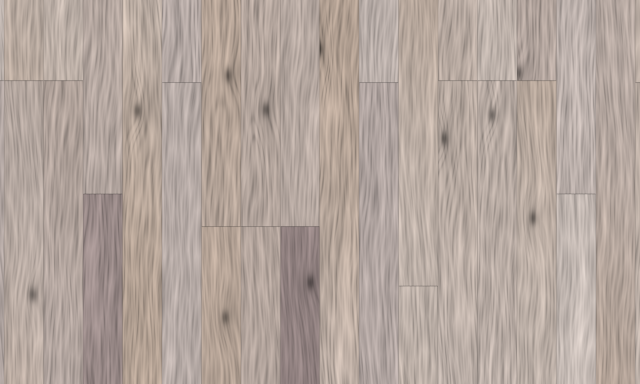
This texture is drawn by a Shadertoy shader. Its source:

```glsl
// Weathered oak strip floor: narrow upright strips, three to a board, with
// staggered end joints. Each strip gets its own tone, bent growth rings,
// cellular pores and sometimes a knot; 2x2 supersampling smooths the edges.

// Layout, in units of canvas height
const float STRIP_W = 0.1027;
const float FIRST_EDGE = 0.0110;
const float PLANK_LEN = 1.35;
const float STAGGER = -0.53;
const float SEAM_HALF = 0.0011;

// Wood tones
const vec3 PALE = vec3(0.765, 0.724, 0.700);
const vec3 GREY = vec3(0.692, 0.645, 0.630);
const vec3 TAN  = vec3(0.700, 0.627, 0.570);
const vec3 DARK = vec3(0.570, 0.508, 0.505);

// Strength of the surface details
const float RING_DEPTH = 0.12;
const float PORE_DEPTH = 0.20;
const float STREAK_DEPTH = 0.17;
const float KNOT_DEPTH = 0.38;
const float SEAM_DEPTH = 0.13;
const float JOINT_DEPTH = 0.20;
const float TAU = 6.28319;

float hash(vec2 p) {
    vec3 q = fract(p.xyx * 0.1031);
    q += dot(q, q.yzx + 33.33);
    return fract((q.x + q.y) * q.z);
}

// Cellular noise: distance to the nearest jittered point
float cells(vec2 p) {
    vec2 id = floor(p);
    float nearest = 2.0;
    for (int j = -1; j <= 1; j++)
    for (int i = -1; i <= 1; i++) {
        vec2 c = id + vec2(i, j);
        vec2 point = c + vec2(hash(c), hash(c + 57.0));
        nearest = min(nearest, length(point - p));
    }
    return nearest;
}

// Height of the end joint: level on even boards, staggered on odd ones
float jointHeight(float strip) {
    float board = floor((strip + 1.0) / 3.0);
    float within = strip + 1.0 - 3.0 * board;
    float odd = mod(board, 2.0);
    float turn = board * TAU / 4.0;
    float start = 0.6 + 0.19 * cos(turn) - 0.41 * sin(turn) + 0.305 * odd;
    return mod(start + odd * within * STAGGER, PLANK_LEN);
}

// Base tone: tan recurs every few strips, short lower pieces may be dark
vec3 plankTone(float strip, float row, float joint, vec2 p) {
    float pick = hash(vec2(strip + 11.0, row + 5.0));
    float warm = 0.5 + 0.5 * cos(TAU * (strip - 0.3) / 2.5);
    warm *= 0.65 + 0.35 * sin(p.x * 3.0 + p.y * 2.3 + pick * TAU);
    float dark = (1.0 - step(0.0, row)) * (1.0 - smoothstep(0.4, 0.8, joint));
    dark *= 1.0 - step(0.5, abs(mod(strip, 5.0) - 2.0));
    vec3 tone = mix(PALE, GREY, smoothstep(0.1, 0.9, pick));
    return mix(mix(tone, TAN, warm), DARK, dark);
}

// Brightness change from rings, pores, streaks and a knot;
// p is in strip widths, with x centred on the strip
float woodGrain(vec2 p, vec2 id) {
    float seed = hash(id + 3.0);
    float figure = hash(id + 19.0);
    float phase = seed * 40.0;
    float bend = 0.12 * sin(p.y * 0.34 + phase)
               + 0.05 * sin(p.y * 0.81 + 2.0 * phase + 2.0 * p.x)
               + 0.02 * sin(p.y * 2.3 + 3.0 * phase + 5.0 * p.x);

    // Knot that pushes the rings aside
    vec2 knotAt = vec2(seed - 0.5, (0.1 + 0.8 * figure) / STRIP_W);
    vec2 k = (p - knotAt) * vec2(1.0, 0.5);
    float hasKnot = step(0.62, hash(id + 31.0));
    float swell = hasKnot * exp(-7.0 * dot(k, k));
    float knot = hasKnot * exp(-110.0 * dot(k, k));

    // Straight rings or nested arches
    float x = p.x + bend;
    float side = x + 0.5 * (seed - 0.5);
    float arch = 8.0 * sqrt(side * side + 0.015) + 0.32 * p.y;
    float rings = mix(x * 7.0, arch, step(0.5, figure)) + 1.8 * swell;
    rings += 0.35 * sin(rings * 1.7 + phase);
    float line = pow(0.5 + 0.5 * sin(TAU * rings), 2.5);

    // Stretched cells follow the bend
    float flow = x + 0.12 * swell;
    float pores = cells(vec2(flow * 15.0, p.y * 1.1) + phase);
    float streaks = cells(vec2(flow * 5.0, p.y * 0.22) + phase * 2.0);
    float ringDepth = RING_DEPTH * (0.45 + 0.75 * figure);
    return ringDepth * (0.3 - line * (1.25 - pores))
         + PORE_DEPTH * (pores - 0.43) + STREAK_DEPTH * (streaks - 0.45)
         - KNOT_DEPTH * knot - 0.07 * swell;
}

vec3 woodFloor(vec2 p) {
    float across = (p.x - FIRST_EDGE) / STRIP_W;
    float strip = floor(across);
    float joint = jointHeight(strip);
    float row = floor((p.y - joint) / PLANK_LEN);
    float along = p.y - joint - row * PLANK_LEN;
    vec2 local = vec2(across - strip - 0.5, p.y / STRIP_W);

    vec3 color = plankTone(strip, row, joint, p);
    color *= 1.0 + woodGrain(local, vec2(strip + 7.0, row + 2.0));

    // Fine shadow lines at the edges and ends
    float edge = (0.5 - abs(local.x)) * STRIP_W;
    float end = min(along, PLANK_LEN - along);
    float seam = 1.0 - smoothstep(0.5 * SEAM_HALF, 2.0 * SEAM_HALF, edge);
    float gap = 1.0 - smoothstep(0.5 * SEAM_HALF, 2.0 * SEAM_HALF, end);
    return color * (1.0 - max(SEAM_DEPTH * seam, JOINT_DEPTH * gap));
}

void mainImage(out vec4 fragColor, in vec2 fragCoord) {
    vec3 sum = vec3(0.0);
    for (int j = 0; j < 2; j++)
    for (int i = 0; i < 2; i++) {
        vec2 offset = (vec2(i, j) - 0.5) * 0.5;
        sum += woodFloor((fragCoord + offset) / iResolution.y);
    }
    fragColor = vec4(sum / 4.0, 1.0);
}
```
